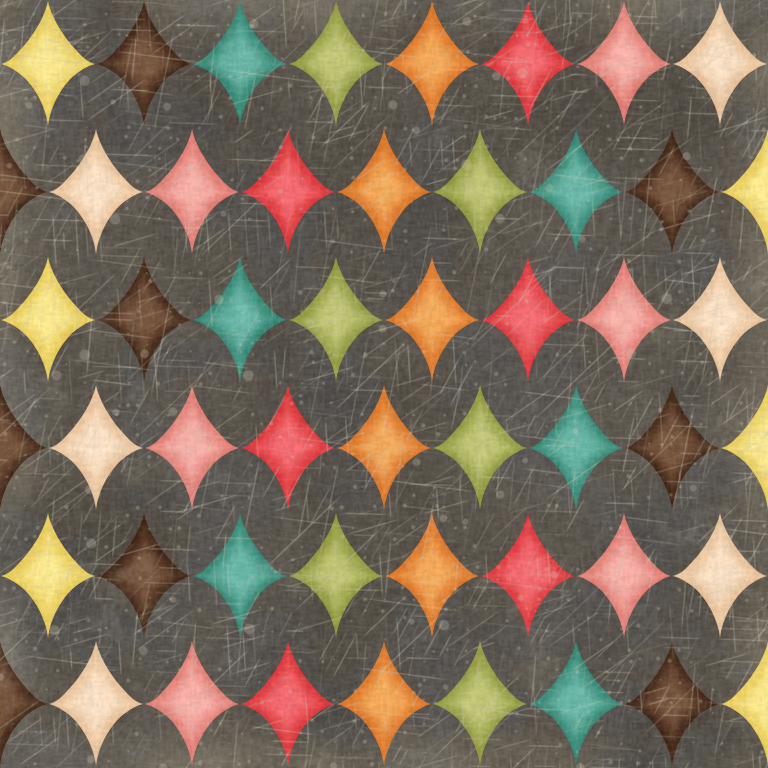
Reproduce this pattern procedurally as a WebGL 1 fragment shader.

```glsl
precision highp float;
// Rows of concave four-pointed stars on a worn charcoal ground. Each star is
// cut by superellipse arcs, shaded from a light middle to a deeper rim, then
// aged with mottling, woven grain, scratches and specks.

uniform vec2 u_resolution;

const vec2 GRID = vec2(8.0, 6.0);        // stars across, rows down
const float UPPER_CURVE = 1.4;           // arc exponents: 1 straight, 2 elliptic
const float LOWER_CURVE = 1.65;
const float RIM_DEPTH = 0.024;           // width of the shaded rim
const float SCRATCH_WIDTH = 0.0007;
const vec3 GROUND = vec3(0.345, 0.322, 0.290);
const vec3 DUST = vec3(0.80, 0.78, 0.70);

const vec3 YELLOW = vec3(0.98, 0.91, 0.56);
const vec3 BROWN  = vec3(0.47, 0.34, 0.25);
const vec3 TEAL   = vec3(0.41, 0.71, 0.65);
const vec3 GREEN  = vec3(0.75, 0.77, 0.46);
const vec3 ORANGE = vec3(0.95, 0.66, 0.35);
const vec3 RED    = vec3(0.95, 0.42, 0.44);
const vec3 PINK   = vec3(0.96, 0.68, 0.65);
const vec3 CREAM  = vec3(0.98, 0.88, 0.77);

float hash(vec2 p) {
  vec3 q = fract(vec3(p.xyx) * 0.1031);
  q += dot(q, q.yzx + 33.33);
  return fract((q.x + q.y) * q.z);
}

float noise(vec2 p) {
  vec2 i = floor(p), f = fract(p);
  f = f * f * (3.0 - 2.0 * f);
  return mix(mix(hash(i), hash(i + vec2(1.0, 0.0)), f.x),
             mix(hash(i + vec2(0.0, 1.0)), hash(i + 1.0), f.x), f.y);
}

float fbm(vec2 p) {
  float sum = 0.0, amp = 0.5;
  for (int i = 0; i < 5; i++) {
    sum += amp * noise(p);
    p = p * 2.03 + 17.0;
    amp *= 0.5;
  }
  return sum;
}

vec3 starColor(float k) {
  if (k < 0.5) return YELLOW;
  if (k < 1.5) return BROWN;
  if (k < 2.5) return TEAL;
  if (k < 3.5) return GREEN;
  if (k < 4.5) return ORANGE;
  if (k < 5.5) return RED;
  if (k < 6.5) return PINK;
  return CREAM;
}

// Approximate depth inside the star; p spans -1..1 over its cell.
float starDepth(vec2 p) {
  float e = mix(LOWER_CURVE, UPPER_CURVE, smoothstep(-0.25, 0.25, p.y));
  vec2 corner = max(1.0 - abs(p), 0.0001);
  vec2 arc = pow(corner, vec2(e));
  vec2 slope = e * arc / corner * 2.0 * GRID;
  return (arc.x + arc.y - 1.0) / length(slope);
}

// One faint straight mark in some of the long cells of a turned grid.
float scratches(vec2 uv, float angle, vec2 cells, float seed, float px) {
  float c = cos(angle), s = sin(angle);
  vec2 q = vec2(c * uv.x + s * uv.y, c * uv.y - s * uv.x) * cells;
  vec2 id = floor(q) + seed * 19.0 + 200.0, f = fract(q);
  float line = abs(f.y - 0.2 - 0.6 * hash(id) - 0.1 * (f.x - 0.5)) / cells.y;
  float reach = 0.15 + 0.33 * hash(id + 7.0);
  float ends = 1.0 - smoothstep(reach * 0.6, reach, abs(f.x - 0.5));
  float shown = step(0.62, hash(id + 31.0)) * hash(id + 53.0);
  return shown * ends * (1.0 - smoothstep(0.0, SCRATCH_WIDTH + px, line));
}

// Round dust spots scattered one per cell, kept with the given chance.
float specks(vec2 uv, float cells, float chance, float px) {
  vec2 id = floor(uv * cells) + 90.0, f = fract(uv * cells);
  vec2 center = 0.3 + 0.4 * vec2(hash(id), hash(id + 11.0));
  float radius = mix(0.05, 0.2, hash(id + 23.0)) / cells;
  float d = length(f - center) / cells - radius;
  return step(hash(id + 41.0), chance) * (1.0 - smoothstep(-px, px, d));
}

void main() {
  vec2 uv = gl_FragCoord.xy / u_resolution;
  float px = 1.0 / min(u_resolution.x, u_resolution.y);

  // Alternate rows shift half a star and reverse the colour order.
  vec2 g = vec2(uv.x, 1.0 - uv.y) * GRID;
  float odd = mod(floor(g.y), 2.0);
  g.x += 0.5 * odd;
  float column = floor(g.x);
  float key = odd < 0.5 ? column : (column < 0.5 ? 1.0 : GRID.x - column);
  vec2 p = (fract(g) * 2.0 - 1.0) * vec2(1.0, -1.0);

  // Ground with cool mottling and paler, rubbed canvas borders.
  float mottle = fbm(uv * 7.0 + 3.0);
  vec3 color = GROUND + 0.10 * (mottle - 0.45);
  color += vec3(-0.010, 0.0, 0.018) * smoothstep(0.45, 0.65, fbm(uv * 11.0 + 40.0));
  vec2 border = min(uv, 1.0 - uv);
  float rub = 1.0 - smoothstep(0.0, 0.07, min(border.x, border.y));
  color += rub * mottle * vec3(0.13, 0.12, 0.09);

  // Star fill, deepened and saturated toward its rim.
  float depth = starDepth(p);
  vec3 fill = starColor(key);
  vec3 rim = mix(fill, fill * fill, 0.75) * 0.94;
  fill = mix(rim, fill, smoothstep(-0.003, RIM_DEPTH, depth + 0.008 * (mottle - 0.5)));
  color = mix(color, fill, smoothstep(-0.6 * px, 0.6 * px, depth));

  // Woven grain, then scratches, dust and scuffed patches.
  float weave = noise(uv * vec2(330.0, 110.0)) + noise(uv * vec2(110.0, 330.0) + 70.0);
  color += 0.045 * (weave - 1.0) + 0.035 * (noise(uv * 480.0) - 0.5);
  float wear = 0.0;
  for (int i = 0; i < 9; i++) {
    float k = float(i);
    float angle = 0.75 + 0.9 * sin(k * 2.4);
    wear += 0.32 * scratches(uv, angle, vec2(5.0 + k, 34.0 + 5.0 * k), k, px);
  }
  wear += 0.30 * specks(uv, 75.0, 0.16, px) + 0.28 * specks(uv + 0.37, 28.0, 0.10, px);
  wear += 0.16 * smoothstep(0.60, 0.78, fbm(uv * 16.0 + 80.0)) * noise(uv * 190.0);
  color = mix(color, DUST, clamp(wear, 0.0, 0.55));
  gl_FragColor = vec4(clamp(color, 0.0, 1.0), 1.0);
}
```
